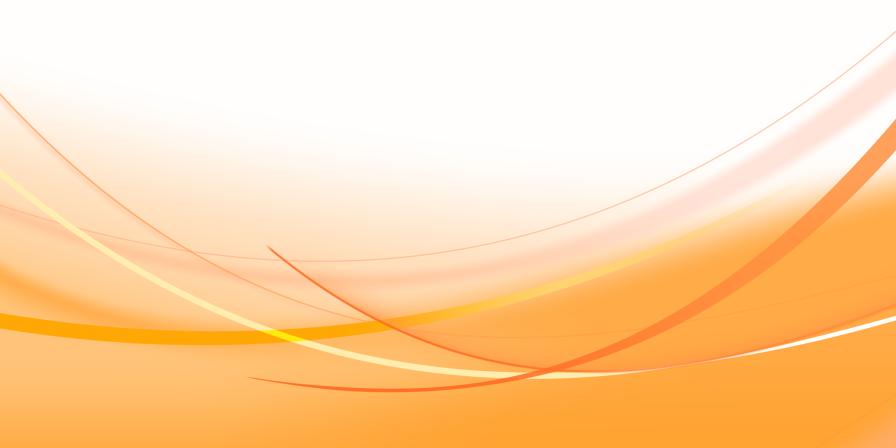
A WebGL 2 fragment shader for this background:

```glsl
#version 300 es
precision highp float;

uniform vec2 u_resolution;
out vec4 outColor;

const vec3 WHITE = vec3(1.0, 0.995, 0.99);
const vec3 PEACH = vec3(1.0, 0.86, 0.71);
const vec3 TAN = vec3(1.0, 0.77, 0.48);
const vec3 ORANGE = vec3(1.0, 0.67, 0.28);
const vec3 DEEP_ORANGE = vec3(1.0, 0.64, 0.20);
const vec3 GOLD = vec3(1.0, 0.66, 0.02);
const vec3 PALE_GOLD = vec3(1.0, 0.83, 0.45);
const vec3 CREAM = vec3(1.0, 0.93, 0.69);
const vec3 SALMON = vec3(1.0, 0.70, 0.52);
const vec3 BLUSH = vec3(1.0, 0.86, 0.81);
const vec3 RED = vec3(1.0, 0.40, 0.12);
const vec3 CORAL = vec3(1.0, 0.58, 0.27);

// Cubic through four knots
float curve(float x, vec4 xs, vec4 ys) {
    float sum = 0.0;
    for (int i = 0; i < 4; i++) {
        float term = ys[i];
        for (int j = 0; j < 4; j++) {
            if (j != i) term *= (x - xs[j]) / (xs[i] - xs[j]);
        }
        sum += term;
    }
    return sum;
}

// Signed distance to the curve, positive above it
float curveDistance(vec2 p, vec4 xs, vec4 ys) {
    float h = 0.005;
    float slope = (curve(p.x + h, xs, ys) - curve(p.x - h, xs, ys)) / (2.0 * h);
    return (p.y - curve(p.x, xs, ys)) / sqrt(1.0 + slope * slope);
}

float stroke(float d, float halfWidth, float blur) {
    return 1.0 - smoothstep(halfWidth - blur, halfWidth + blur, abs(d));
}

float glow(vec2 p, vec2 center, vec2 size) {
    vec2 q = (p - center) / size;
    return exp(-dot(q, q));
}

// White sky sinking into peach and tan
vec3 sky(vec2 p) {
    float depth = curve(p.x, vec4(0.0, 0.65, 1.3, 2.0), vec4(0.90, 0.75, 0.68, 0.71)) - p.y;
    vec3 color = mix(WHITE, PEACH, smoothstep(0.0, 0.37, depth));
    return mix(color, TAN, smoothstep(0.30, 0.62, depth));
}

// Orange body with a soft upper edge and a pale hollow
vec3 addBody(vec3 color, vec2 p) {
    float d = curveDistance(p, vec4(0.0, 0.52, 1.30, 2.0), vec4(0.405, 0.265, 0.385, 0.59));
    float blur = mix(0.025, 0.075, smoothstep(0.1, 1.4, p.x));
    vec3 body = mix(DEEP_ORANGE, ORANGE, smoothstep(0.0, 0.3, p.y));
    float hollow = smoothstep(0.0, 0.085, -d) * (1.0 - smoothstep(0.4, 1.15, p.x));
    hollow *= smoothstep(-0.12, 0.24, p.y);
    body = mix(body, TAN, hollow);
    body = mix(body, TAN, 0.65 * glow(p, vec2(0.87, 0.19), vec2(0.34, 0.08)));
    return mix(color, body, 1.0 - smoothstep(-blur, blur, d));
}

void main() {
    vec2 p = gl_FragCoord.xy / u_resolution.y;
    p.x *= 2.0 * u_resolution.y / u_resolution.x;
    float aa = 0.75 / u_resolution.y;
    float right = smoothstep(0.9, 2.0, p.x);
    vec3 color = addBody(sky(p), p);

    // Wide blurred ribbon
    float d = curveDistance(p, vec4(0.0, 0.78, 1.5625, 2.0), vec4(0.531, 0.372, 0.557, 0.838));
    float halfWidth = mix(0.014, 0.033, right);
    color = mix(color, mix(SALMON, BLUSH, smoothstep(0.8, 1.7, p.x)),
        stroke(d, halfWidth, 0.016) * mix(0.45, 0.8, right));

    // Hairlines
    d = curveDistance(p, vec4(0.0, 0.69, 1.38, 2.0), vec4(0.542, 0.417, 0.544, 0.93));
    color = mix(color, SALMON, 0.7 * stroke(d, 0.0014, aa));
    d = curveDistance(p, vec4(0.0, 0.52, 1.198, 2.0), vec4(0.79, 0.388, 0.247, 0.385));
    float fade = 1.0 - smoothstep(0.2, 1.1, p.x);
    color = mix(color, SALMON, 0.3 * fade * stroke(d + 0.006, 0.006, 0.008));
    color = mix(color, CORAL, mix(0.35, 0.65, fade) * stroke(d, 0.0017, aa));

    // Cream ribbon, pinched before the right edge
    d = curveDistance(p, vec4(0.0, 0.625, 1.302, 2.0), vec4(0.615, 0.253, 0.164, 0.29));
    halfWidth = 0.007 - 0.0045 * glow(p, vec2(1.55, p.y), vec2(0.18, 1.0));
    halfWidth -= 0.002 * smoothstep(1.4, 1.8, p.x);
    float cream = stroke(d, halfWidth, aa);
    color = mix(color, mix(CREAM, WHITE, smoothstep(1.3, 1.8, p.x)), cream);

    // Gold ribbon, brighter where it crosses the cream
    d = curveDistance(p, vec4(0.0, 0.667, 1.333, 1.875), vec4(0.284, 0.2526, 0.391, 0.643));
    vec3 gold = mix(GOLD, PALE_GOLD, smoothstep(0.75, 1.3, p.x));
    gold = mix(gold, vec3(1.0, 0.92, 0.05), cream);
    halfWidth = mix(0.017, 0.008, smoothstep(0.0, 1.8, p.x));
    color = mix(color, gold, stroke(d, halfWidth, aa) * (1.0 - smoothstep(1.25, 1.87, p.x)));

    // Red crease with a shaded upper side
    d = curveDistance(p, vec4(0.599, 0.99, 1.458, 2.0), vec4(0.448, 0.224, 0.177, 0.318));
    float start = smoothstep(0.59, 0.85, p.x);
    float shade = smoothstep(-aa, aa, d) * exp(-max(d, 0.0) / 0.022);
    color = mix(color, CORAL, 0.75 * start * shade);
    float visible = smoothstep(0.59, 0.61, p.x) * mix(0.8, 0.35, right);
    color = mix(color, RED, visible * stroke(d, 0.0025, aa + 0.004 * right));

    // Red ribbon widening to the right
    d = curveDistance(p, vec4(0.547, 0.99, 1.51, 2.0), vec4(0.159, 0.133, 0.289, 0.70));
    halfWidth = 0.001 + 0.003 * smoothstep(0.55, 0.8, p.x) + 0.019 * smoothstep(1.0, 2.0, p.x);
    vec3 ribbon = mix(RED, CORAL, smoothstep(0.9, 1.9, p.x));
    color = mix(color, ribbon, 0.88 * smoothstep(0.545, 0.57, p.x) * stroke(d, halfWidth, aa));

    // Blushing corner
    d = dot(p - vec2(1.82, 0.0), normalize(vec2(0.12, -0.18)));
    color = mix(color, SALMON, 0.6 * smoothstep(-aa, 0.09, d));
    color = mix(color, CORAL, 0.5 * stroke(d, 0.0014, aa));

    outColor = vec4(color, 1.0);
}
```
